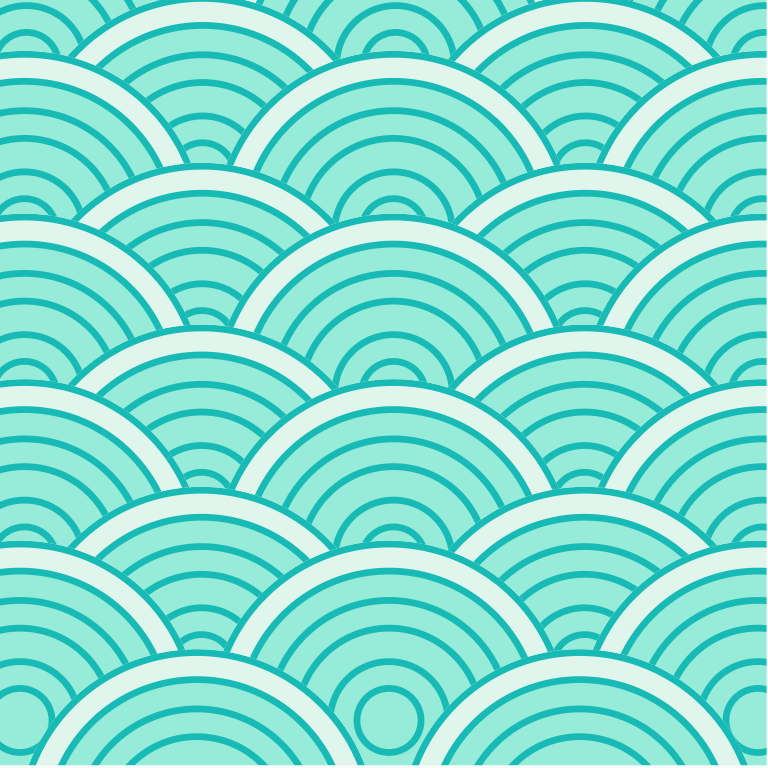
Give the GLSL for this pattern, as a Shadertoy shader.

```glsl
const vec3 AQUA  = vec3(0.59, 0.92, 0.85);
const vec3 TEAL  = vec3(0.09, 0.73, 0.71);
const vec3 CREAM = vec3(0.88, 0.96, 0.92);
const vec3 PAPER = vec3(0.97, 0.99, 0.98);

const int   ROW_PAIRS = 6;       // each pair is one row and its offset row
const float ROW_PITCH = 0.2124;
const float LINE_HALF = 0.0044;
const vec2  MARGIN    = vec2(0.0018, 0.0036);  // bare paper at right and bottom

// Row layout: x of a centre, depth of the first centre below the top, column pitch
const vec3 MAIN_ROW   = vec3(0.5117, 0.0885, 0.4805);
const vec3 OFFSET_ROW = vec3(0.2624, 0.2298, 0.4987);

// Uneven placing of each row, in thousandths of the canvas, back to front
const vec2 MAIN_NUDGE[ROW_PAIRS] = vec2[](
    vec2(3.3, -4.6), vec2(3.3, -4.6), vec2(0.7, -0.5),
    vec2(0.7, -1.0), vec2(0.7, 2.1), vec2(-5.2, 0.0));
const vec2 OFFSET_NUDGE[ROW_PAIRS] = vec2[](
    vec2(0.0, 0.0), vec2(1.3, -2.2), vec2(0.7, 3.9),
    vec2(0.0, 2.1), vec2(0.0, 1.0), vec2(-6.2, 0.0));

// Ring radii, from the innermost to the rim
const int   RINGS = 6;
const float RADII[RINGS] = float[](0.0417, 0.0766, 0.1202, 0.1563, 0.1945, 0.2297);

float coverage(float dist, float pixel) {
    return clamp(0.5 - dist / pixel, 0.0, 1.0);
}

// Colour of one scale at a given distance from its centre
vec3 scaleColor(float radius, float pixel) {
    vec3 color = mix(CREAM, AQUA, coverage(radius - RADII[RINGS - 2], pixel));
    float ringDist = 1.0;
    for (int i = 0; i < RINGS; i++)
        ringDist = min(ringDist, abs(radius - RADII[i]));
    return mix(color, TEAL, coverage(ringDist - LINE_HALF, pixel));
}

// Paints a row of scales over what lies behind it
vec3 paintRow(vec3 behind, vec2 p, vec3 row, float pairIndex, vec2 nudge, float pixel) {
    vec2 q = p - row.xy - vec2(0.0, pairIndex * ROW_PITCH) - 0.001 * nudge;
    q.x -= row.z * round(q.x / row.z);
    float radius = length(q);
    float rim = RADII[RINGS - 1] + LINE_HALF;
    return mix(behind, scaleColor(radius, pixel), coverage(radius - rim, pixel));
}

void mainImage(out vec4 fragColor, in vec2 fragCoord) {
    float pixel = 1.0 / iResolution.y;
    vec2 p = fragCoord * pixel;
    p.y = 1.0 - p.y;

    // Rows from back to front, starting above the top edge
    vec3 color = AQUA;
    for (int i = 0; i < ROW_PAIRS; i++) {
        float pairIndex = float(i - 1);
        color = paintRow(color, p, MAIN_ROW, pairIndex, MAIN_NUDGE[i], pixel);
        color = paintRow(color, p, OFFSET_ROW, pairIndex, OFFSET_NUDGE[i], pixel);
    }

    // Paper margin
    vec2 printed = vec2(iResolution.x * pixel, 1.0) - MARGIN;
    vec2 outside = p - printed;
    color = mix(PAPER, color, coverage(max(outside.x, outside.y), pixel));
    fragColor = vec4(color, 1.0);
}
```
